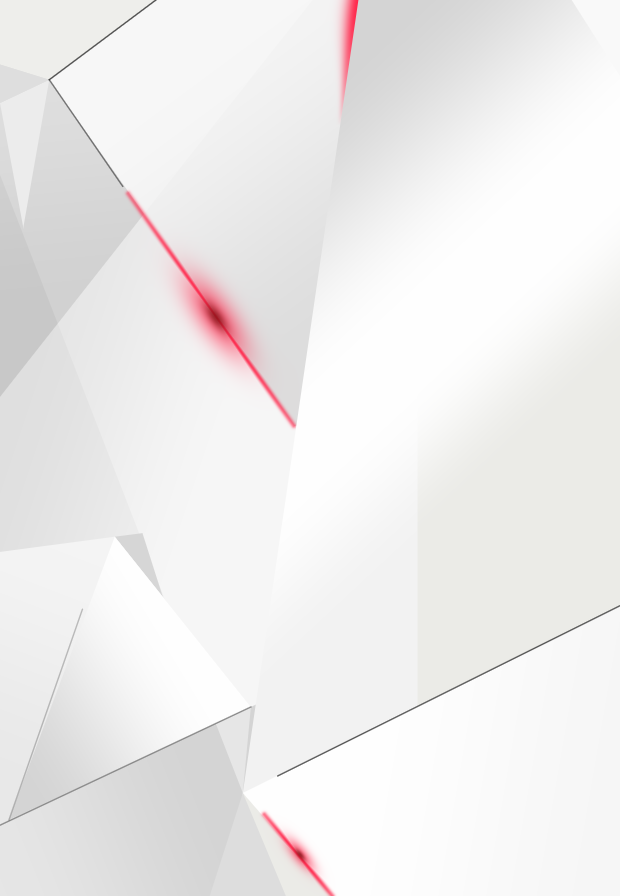
Give the GLSL for this background, as a Shadertoy shader.

```glsl
// Pale folded-paper background: overlapping grey and white facets with thin
// dark creases and red light leaking along three edges. Facets are half-plane
// masks painted back to front; the light is made of gaussian falloffs.

// Palette
const vec3 WARM_GREY = vec3(0.920, 0.920, 0.905);
const vec3 GLOW_RED = vec3(1.0, 0.16, 0.30);
const vec3 EMBER = vec3(0.50, 0.06, 0.07);
const vec3 CREASE_INK = vec3(0.22);

// Corners shared by facets, in units of canvas height
const vec2 APEX = vec2(0.055, 0.911);
const vec2 CREST = vec2(0.174, 1.0);
const vec2 RIDGE_TOP = vec2(0.400, 1.0);
const vec2 RIDGE_FOOT = vec2(0.271, 0.115);
const vec2 BEAM_END = vec2(0.328, 0.525);
const vec2 FLAP_TOP = vec2(0.128, 0.401);
const vec2 FLAP_TIP = vec2(0.280, 0.211);
const vec2 FLAP_LOW = vec2(0.010, 0.085);
const vec2 FOLD_LEFT = vec2(0.0, 0.557);
const vec2 FOLD_RIGHT = vec2(0.159, 0.759);
const vec2 FLOOR_RIGHT = vec2(0.692, 0.324);

// Light
const vec2 MAIN_CORE = vec2(0.241, 0.646);
const vec2 LOW_CORE = vec2(0.335, 0.046);
const vec2 SHEEN_NORMAL = vec2(0.68, -0.73);
const float CREASE_WIDTH = 0.0008;

// Signed distance to a line, positive on the left of a -> b
float side(vec2 p, vec2 a, vec2 b) {
    vec2 d = normalize(b - a);
    return d.x * (p.y - a.y) - d.y * (p.x - a.x);
}

// Antialiased coverage of a signed distance
float cover(float d) {
    return clamp(0.5 + d * iResolution.y, 0.0, 1.0);
}

float triangle(vec2 p, vec2 a, vec2 b, vec2 c) {
    float turn = sign(side(c, a, b));
    float d = min(side(p, a, b) * turn, side(p, b, c) * turn);
    return cover(min(d, side(p, c, a) * turn));
}

// Smooth grey ramp from value u at a to value v at b
vec3 ramp(vec2 p, vec2 a, vec2 b, float u, float v) {
    vec2 d = b - a;
    return vec3(mix(u, v, smoothstep(0.0, 1.0, dot(p - a, d) / dot(d, d))));
}

float segment(vec2 p, vec2 a, vec2 b) {
    vec2 d = b - a;
    return length(p - a - d * clamp(dot(p - a, d) / dot(d, d), 0.0, 1.0));
}

vec3 crease(vec3 col, vec2 p, vec2 a, vec2 b, float strength) {
    return mix(col, CREASE_INK, strength * cover(CREASE_WIDTH - segment(p, a, b)));
}

// Thin beam from a to b with a hot elongated core
vec3 flare(vec3 col, vec2 p, vec2 a, vec2 b, vec2 core, float size) {
    vec2 dir = normalize(b - a);
    vec2 q = p - core;
    q = vec2(dot(q, dir), dot(q, vec2(-dir.y, dir.x))) / size;
    float beam = exp(-pow(segment(p, a, b) / 0.0028, 2.0));
    beam *= 0.35 + 0.65 * exp(-dot(p - core, p - core) / (size * size * 2.5));
    float halo = exp(-dot(q * vec2(1.9, 5.0), q * vec2(1.9, 5.0)));
    float heart = exp(-dot(q * vec2(5.5, 14.0), q * vec2(5.5, 14.0)));
    col = mix(col, GLOW_RED, max(0.72 * halo, beam));
    return mix(col, EMBER, 0.75 * heart);
}

vec3 leftFacets(vec2 p) {
    float slant = cover(-side(p, vec2(0.182, 0.336), vec2(0.0, 0.805)) * -1.0);
    vec3 col = ramp(p, vec2(0.0, 0.52), vec2(0.24, 0.44), 0.90, 0.965);
    col -= 0.025 * slant;

    // Shadowed wedge beside the apex, with pale slivers at the border
    float wedge = cover(min(side(p, FOLD_LEFT, FOLD_RIGHT), -side(p, APEX, BEAM_END)));
    vec3 shadow = ramp(p, APEX, vec2(0.08, 0.66), 0.87, 0.82) - 0.035 * slant;
    col = mix(col, shadow, wedge);
    col = mix(col, vec3(0.925), triangle(p, vec2(0.0, 0.885), APEX, vec2(0.026, 0.746)));

    // Upper sheet between the beam and the ridge
    vec3 sheet = ramp(p, vec2(0.15, 0.87), vec2(0.35, 0.60), 0.955, 0.865);
    sheet += 0.012 * cover(side(p, FOLD_LEFT, FOLD_RIGHT));
    col = mix(col, sheet, cover(side(p, APEX, BEAM_END)) * step(BEAM_END.y, p.y));
    float sky = min(side(p, APEX, CREST), side(p, APEX, vec2(0.0, 0.928)) * -1.0);
    col = mix(col, WARM_GREY + 0.015, cover(sky));
    return mix(col, vec3(0.87), triangle(p, vec2(0.0, 0.928), APEX, vec2(0.0, 0.885)));
}

vec3 lowerFlaps(vec3 col, vec2 p) {
    col = mix(col, vec3(0.84), triangle(p, FLAP_TOP, vec2(0.159, 0.405), vec2(0.182, 0.333)));
    vec3 pale = ramp(p, vec2(0.0, 0.12), vec2(0.10, 0.38), 0.91, 0.955);
    float lower = min(-side(p, vec2(0.0, 0.384), FLAP_TOP), -side(p, FLAP_TOP, FLAP_TIP));
    col = mix(col, pale, cover(lower));
    vec3 flap = ramp(p, vec2(0.02, 0.12), vec2(0.22, 0.24), 0.83, 0.995);
    col = mix(col, flap, triangle(p, FLAP_TOP, FLAP_TIP, FLAP_LOW));
    vec3 base = ramp(p, vec2(0.0, 0.02), vec2(0.25, 0.12), 0.90, 0.83);
    float under = cover(-side(p, vec2(0.0, 0.079), FLAP_TIP));
    col = mix(col, base, under);
    return mix(col, vec3(0.90), triangle(p, vec2(0.241, 0.192), FLAP_TIP, RIDGE_FOOT));
}

vec3 rightPlate(vec2 p) {
    float t = dot(p, SHEEN_NORMAL);
    vec3 col = vec3(mix(0.83, 0.995, smoothstep(-0.42, -0.17, t)));
    vec3 shade = mix(vec3(0.95), WARM_GREY, cover(p.x - 0.466));
    col = mix(col, shade, smoothstep(-0.10, 0.03, t));
    return mix(col, vec3(0.975), cover(-side(p, vec2(0.692, 0.915), vec2(0.638, 1.0))));
}

void mainImage(out vec4 fragColor, in vec2 fragCoord) {
    vec2 p = fragCoord / iResolution.y;
    float ridge = side(p, RIDGE_FOOT, RIDGE_TOP);
    vec3 col = lowerFlaps(leftFacets(p), p);
    col = flare(col, p, vec2(0.143, 0.784), BEAM_END, MAIN_CORE, 0.10);

    // Streak hugging the top of the ridge
    float rise = smoothstep(0.86, 1.0, p.y);
    float streak = exp(-pow(ridge / (0.003 + 0.010 * rise), 2.0));
    col = mix(col, GLOW_RED, streak * sqrt(rise));
    col = mix(col, rightPlate(p), cover(-ridge));

    // Floor: white sheet and two narrow facets below the ridge foot
    float ground = min(-side(p, RIDGE_FOOT, FLOOR_RIGHT), side(p, vec2(0.234, 0.0), RIDGE_FOOT) * -1.0);
    vec3 floorCol = ramp(p, vec2(0.40, 0.10), vec2(0.69, 0.05), 0.995, 0.965);
    floorCol = mix(floorCol, WARM_GREY, cover(-side(p, RIDGE_FOOT, vec2(0.371, 0.0))));
    floorCol = mix(floorCol, vec3(0.865), cover(-side(p, RIDGE_FOOT, vec2(0.319, 0.0))));
    col = mix(col, floorCol, cover(ground));
    col = flare(col, p, vec2(0.295, 0.091), vec2(0.371, 0.0), LOW_CORE, 0.042);

    // Dark creases
    col = crease(col, p, APEX, CREST, 0.85);
    col = crease(col, p, APEX, vec2(0.137, 0.792), 0.65);
    col = crease(col, p, vec2(0.0, 0.079), FLAP_TIP, 0.5);
    col = crease(col, p, FLAP_LOW, vec2(0.092, 0.32), 0.3);
    col = crease(col, p, vec2(0.31, 0.134), FLOOR_RIGHT, 0.8);
    fragColor = vec4(clamp(col, 0.0, 1.0), 1.0);
}
```
